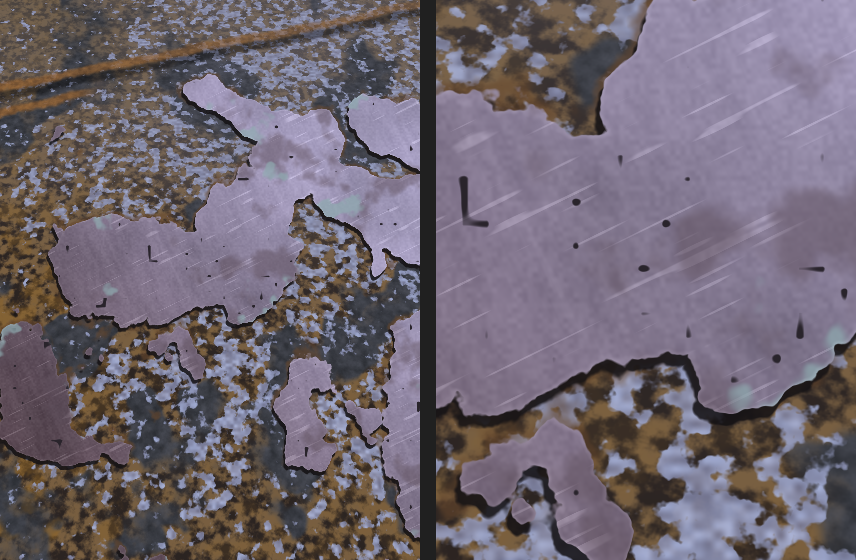
Left, the full canvas; right, a detail of the centre.
Reproduce this texture procedurally as a WebGL 1 fragment shader.

```glsl
precision highp float;
// Weathered metal seen at a slant: rusty ground with pale blue flecks,
// covered by torn sheets of mauve paint and bare slate patches.
// Sheets are noise-warped capsules; all grain is value noise in a tilted plane.
uniform vec2 u_resolution;

float hash(vec2 p) {
  return fract(sin(dot(p, vec2(127.1, 311.7))) * 43758.547);
}

float noise(vec2 p) {
  vec2 i = floor(p), f = fract(p);
  f = f * f * (3.0 - 2.0 * f);
  return mix(mix(hash(i), hash(i + vec2(1, 0)), f.x),
             mix(hash(i + vec2(0, 1)), hash(i + vec2(1, 1)), f.x), f.y);
}

float fbm(vec2 p) {
  float sum = 0.0, amp = 0.53;
  for (int i = 0; i < 4; i++) {
    sum += amp * noise(p);
    p = mat2(1.6, 1.2, -1.2, 1.6) * p + 7.3;
    amp *= 0.5;
  }
  return sum;
}

float capsule(vec2 p, vec2 a, vec2 b, float radius) {
  vec2 ab = b - a;
  return radius - length(p - a - ab * clamp(dot(p - a, ab) / dot(ab, ab), 0.0, 1.0));
}

// Positive inside the paint, roughly a distance to its torn edge.
float paintSheet(vec2 p) {
  vec2 w = p + 0.10 * (vec2(fbm(p * 7.0), fbm(p * 7.0 + 19.0)) - 0.5);
  float d = capsule(w, vec2(0.20, 0.52), vec2(0.43, 0.51), 0.088);
  d = max(d, capsule(w, vec2(0.42, 0.58), vec2(0.54, 0.73), 0.063));
  d = max(d, capsule(w, vec2(0.52, 0.74), vec2(0.37, 0.84), 0.030));
  d = max(d, capsule(w, vec2(0.60, 0.66), vec2(0.76, 0.60), 0.080));
  d = max(d, capsule(w, vec2(0.66, 0.79), vec2(0.80, 0.75), 0.045));
  d = max(d, capsule(w, vec2(0.04, 0.36), vec2(0.06, 0.24), 0.060));
  d = max(d, capsule(w, vec2(0.75, 0.37), vec2(0.78, 0.09), 0.072));
  d = max(d, capsule(w, vec2(0.55, 0.34), vec2(0.55, 0.20), 0.033));
  // Small loose flakes
  d = max(d, 0.22 * (fbm(p * 9.0 + 31.0) - 0.74));
  return d + 0.07 * (fbm(p * 13.0 + 5.0) - 0.5) + 0.022 * (fbm(p * 55.0) - 0.5);
}

// Ridge of rust along a straight line, ragged on both sides.
float seam(vec2 p, float height, float slope, float width) {
  float d = abs(p.y - height - slope * p.x - 0.012 * (fbm(p * 14.0) - 0.5));
  return 1.0 - smoothstep(width * 0.3, width, d + 0.006 * (fbm(p * 90.0) - 0.5));
}

vec3 groundColor(vec2 p, vec2 q, float sheet) {
  float tone = fbm(q * 6.0);
  float grain = fbm(q * 62.0);
  float crust = fbm(q * 80.0 + 40.0);
  float left = 1.0 - smoothstep(0.0, 0.36, p.x + 0.3 * (tone - 0.5));

  vec3 rust = mix(vec3(0.17, 0.14, 0.13), vec3(0.47, 0.37, 0.25), smoothstep(0.30, 0.66, crust));
  float ochre = smoothstep(0.46, 0.66, fbm(q * 30.0 + 11.0));
  rust = mix(rust, vec3(0.57, 0.40, 0.15), ochre * (0.15 + 0.45 * left) * (1.0 - 0.6 * p.y));
  rust = mix(rust, vec3(0.42, 0.39, 0.37), 0.5 * smoothstep(0.50, 0.95, p.y));

  // Bare slate exposed beside the paint
  float slate = smoothstep(-0.085, -0.035, sheet + 0.02 * (grain - 0.5))
              * smoothstep(0.52, 0.58, fbm(p * 8.0 + 63.0));
  vec3 color = mix(rust, mix(vec3(0.15, 0.16, 0.18), vec3(0.31, 0.32, 0.36), crust), slate);

  // Pale blue flecks, denser in the middle and to the right
  float amount = smoothstep(-0.02, 0.42, p.x) * mix(0.55, 0.95, smoothstep(0.0, 0.45, p.y));
  amount = clamp(amount + 1.5 * (tone - 0.5) - 0.5 * slate, 0.0, 1.0);
  float fleck = smoothstep(-0.03, 0.09, grain - mix(0.69, 0.45, amount));
  vec3 blue = mix(vec3(0.47, 0.48, 0.60), vec3(0.69, 0.74, 0.91), noise(q * 150.0));
  color = mix(color, blue, fleck * 0.88);
  color = mix(color, vec3(0.46, 0.46, 0.54), 0.25 * amount * smoothstep(0.3, 0.8, p.y));

  // Seams, with a dark underside
  float ridge = seam(p, 0.842, 0.200, 0.011) * mix(1.0, 0.55, p.x / 0.75);
  ridge = max(ridge, seam(p, 0.800, 0.210, 0.011) * (1.0 - smoothstep(0.13, 0.19, p.x)));
  color *= 1.0 - 0.4 * seam(p, 0.828, 0.200, 0.013);
  return mix(color, mix(vec3(0.40, 0.27, 0.16), vec3(0.66, 0.45, 0.24), crust), 0.85 * ridge);
}

vec3 paintColor(vec2 p, float sheet) {
  float light = smoothstep(0.10, 1.05, p.x * 0.75 + p.y * 0.75);
  vec3 color = mix(vec3(0.35, 0.28, 0.32), vec3(0.63, 0.60, 0.73), light);
  color *= 0.84 + 0.32 * fbm(p * 11.0 + 3.0);
  // Brushed streaks, scratches and fine tooth
  vec2 along = mat2(0.90, -0.44, 0.44, 0.90) * p;
  color += 0.07 * (fbm(along * vec2(120.0, 14.0)) - 0.5);
  color += 0.10 * smoothstep(0.80, 0.92, noise(along * vec2(22.0, 320.0)));
  color += 0.05 * (noise(p * 330.0) - 0.5);
  // Stains, pits and verdigris
  color = mix(color, vec3(0.37, 0.31, 0.36), 0.5 * smoothstep(0.56, 0.75, fbm(p * 19.0 + 8.0)));
  color = mix(color, vec3(0.16, 0.14, 0.17), smoothstep(0.93, 0.97, noise(p * 75.0)));
  color = mix(color, vec3(0.56, 0.67, 0.69), 0.7 * smoothstep(0.70, 0.77, fbm(p * 16.0 + 77.0)));
  return color + 0.06 * (1.0 - smoothstep(0.0, 0.005, sheet));
}

void main() {
  vec2 p = gl_FragCoord.xy / u_resolution.y;
  float depth = 1.0 / (2.2 - p.y);
  vec2 q = vec2(2.0 * (p.x - 0.375), 4.0) * depth;

  float sheet = paintSheet(p);
  float above = paintSheet(p + vec2(0.003, 0.007));
  vec3 color = groundColor(p, q, sheet);

  // Rusty rim, then the shadow under the lifted lower edges
  float rim = smoothstep(-0.012, -0.002, sheet) * smoothstep(0.35, 0.6, fbm(p * 24.0));
  color = mix(color, vec3(0.39, 0.27, 0.17), 0.65 * rim);
  color = mix(color, vec3(0.08, 0.07, 0.08), 0.88 * smoothstep(-0.002, 0.002, above));
  color = mix(color, paintColor(p, sheet), smoothstep(-0.001, 0.001, sheet));
  gl_FragColor = vec4(color, 1.0);
}
```
